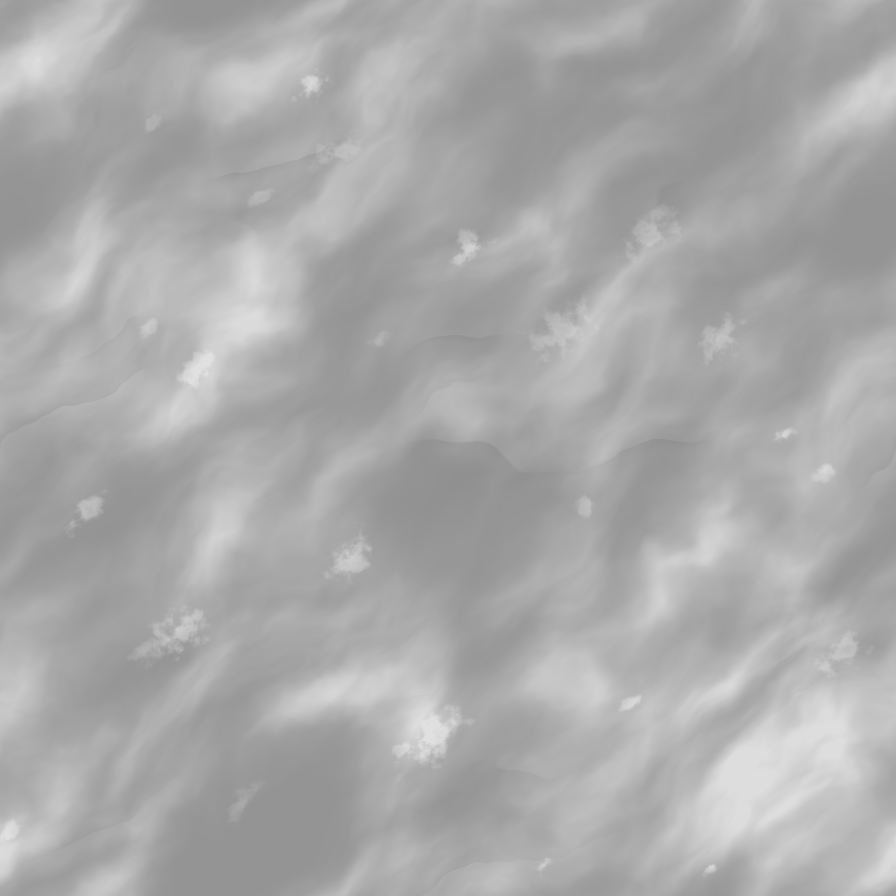
A three.js fragment shader for this texture map:

```glsl
// Soft grey cloud map: sheared octaves of wrapping gradient noise lean the
// clouds up to the right; faint folds and small ragged puffs lie on top.
// Whole-number periods and whole-number shears keep it seamless.
varying vec2 vUv;

const float TAU = 6.2831853;
const float MID_GREY = 0.655;
const float CONTRAST = 0.062;
const float HIGHLIGHT_SKEW = 0.013;

float hash(vec2 cell, float seed) {
  return fract(sin(dot(cell, vec2(127.1, 311.7)) + seed * 74.7) * 43758.545);
}

// Dot product of a random unit gradient with the offset from its corner.
float corner(vec2 cell, vec2 offset, float period, float seed) {
  float angle = TAU * hash(mod(cell, period), seed);
  return dot(vec2(cos(angle), sin(angle)), offset);
}

// Gradient noise that wraps after "period" cells.
float gradientNoise(vec2 uv, float period, float seed) {
  vec2 p = uv * period;
  vec2 i = floor(p);
  vec2 f = p - i;
  vec2 w = f * f * f * (f * (f * 6.0 - 15.0) + 10.0);
  vec2 e = vec2(1.0, 0.0);
  float low = mix(corner(i, f, period, seed),
                  corner(i + e.xy, f - e.xy, period, seed), w.x);
  float high = mix(corner(i + e.yx, f - e.yx, period, seed),
                   corner(i + e.xx, f - e.xx, period, seed), w.x);
  return mix(low, high, w.y);
}

float fbm(vec2 uv, float period, float gain, float seed) {
  float sum = 0.0;
  float amplitude = 1.0;
  for (int octave = 0; octave < 5; octave++) {
    sum += amplitude * gradientNoise(uv, period, seed);
    amplitude *= gain;
    period *= 2.0;
    seed += 1.0;
  }
  return sum;
}

// Cloud mass with roughly unit deviation, leaning at about 45 degrees.
float clouds(vec2 uv) {
  vec2 flatLean = vec2(uv.x - uv.y, uv.y);
  vec2 steepLean = vec2(uv.x, uv.y - uv.x);
  float sum = 0.65 * fbm(flatLean, 6.0, 0.42, 11.0);
  sum += 0.65 * fbm(steepLean, 6.0, 0.42, 23.0);
  sum += 0.5 * fbm(uv, 3.0, 0.42, 37.0);
  // Billow: lumps parted by soft dark seams.
  float lump = gradientNoise(flatLean, 7.0, 43.0);
  sum += 0.4 * (sqrt(lump * lump + 0.0006) - 0.18);
  return 4.0 * sum;
}

// Sparse creases: crisp on one side, fading out on the other.
float folds(vec2 uv) {
  float height = gradientNoise(vec2(uv.x - 2.0 * uv.y, uv.y), 4.0, 53.0);
  float edge = smoothstep(0.0, 0.012, height) * exp(-14.0 * max(height, 0.0));
  return edge * smoothstep(0.12, 0.42, gradientNoise(uv, 5.0, 59.0));
}

// Small bright puffs, one at most per cell of a wrapping grid.
float puffs(vec2 uv, float count) {
  float ragged = fbm(uv, 44.0, 0.55, 61.0);
  vec2 home = floor(uv * count);
  vec2 axis = vec2(0.77, 0.64);
  float brightest = 0.0;
  for (int y = -1; y <= 1; y++) {
    for (int x = -1; x <= 1; x++) {
      vec2 cell = home + vec2(float(x), float(y));
      vec2 id = mod(cell, count);
      vec2 jitter = vec2(hash(id, 71.0), hash(id, 73.0));
      vec2 offset = uv - (cell + jitter) / count;
      float size = hash(id, 79.0);
      float radius = mix(0.009, 0.036, size * size);
      float along = dot(offset, axis) / 1.35;
      float across = dot(offset, vec2(-axis.y, axis.x)) / 0.8;
      float dist = length(vec2(along, across)) / radius + 1.1 * ragged;
      float present = step(hash(id, 83.0), 0.58);
      float strength = mix(0.07, 0.17, hash(id, 89.0));
      float puff = 1.0 - smoothstep(0.1, 1.0, dist);
      brightest = max(brightest, present * strength * puff);
    }
  }
  return brightest * (1.0 + 0.5 * ragged);
}

void main() {
  // Gentle warp breaks up the lattice.
  vec2 warp = vec2(fbm(vUv, 5.0, 0.45, 1.0), fbm(vUv, 5.0, 0.45, 7.0));
  vec2 uv = vUv + 0.045 * warp;

  // Skewed tone curve: wide mid greys, fewer bright cores.
  float mass = clamp(clouds(uv), -2.3, 2.3);
  float grey = MID_GREY + CONTRAST * mass + HIGHLIGHT_SKEW * mass * mass;
  grey -= 0.05 * folds(uv);
  grey += puffs(vUv, 6.0);
  gl_FragColor = vec4(vec3(min(grey, 0.88)), 1.0);
}
```
